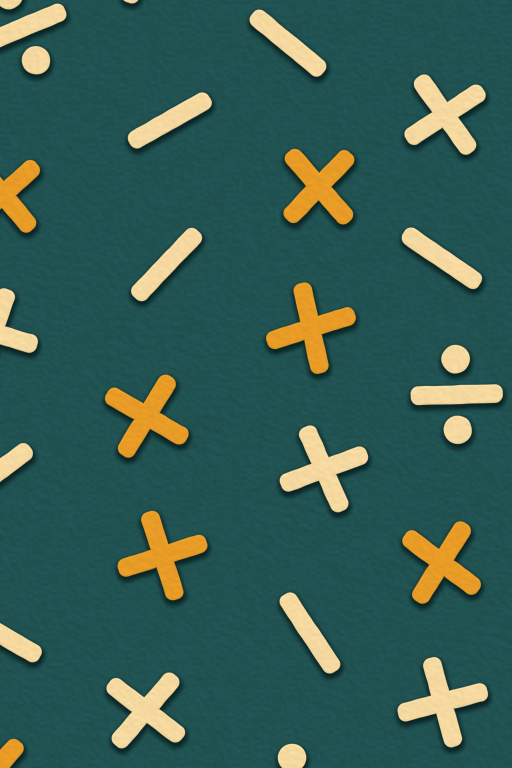
Give the GLSL for this pattern, as a Shadertoy shader.

```glsl
const vec3 BOARD  = vec3(0.127, 0.322, 0.322);
const vec3 SHADOW = vec3(0.025, 0.125, 0.125);
const vec3 CREAM  = vec3(0.960, 0.850, 0.625);
const vec3 ORANGE = vec3(0.910, 0.610, 0.150);

// All lengths are fractions of the canvas height
const float CELL        = 0.193;
const vec2  GRID_SHIFT  = vec2(0.085, 0.060);
const float JITTER      = 0.26;
const vec2  ARM         = vec2(0.060, 0.0122);
const float CORNER      = 0.0100;
const float DOT_RADIUS  = 0.0185;
const float DOT_OFFSET  = 0.0460;
const vec2  SHADOW_DROP = vec2(0.0008, -0.0042);
const float SHADOW_BLUR = 0.0085;
const float RIM_WIDTH   = 0.0035;
const float RIM_LIGHT   = 0.045;
const float EDGE_WOBBLE = 0.0008;
const float GRAIN_SCALE = 260.0;
const float GRAIN_DEPTH = 0.050;

float hash(vec2 p) {
    return fract(sin(dot(p, vec2(127.1, 311.7))) * 43758.5);
}

float noise(vec2 p) {
    vec2 i = floor(p), f = fract(p);
    f = f * f * (3.0 - 2.0 * f);
    float low  = mix(hash(i), hash(i + vec2(1, 0)), f.x);
    float high = mix(hash(i + vec2(0, 1)), hash(i + vec2(1, 1)), f.x);
    return mix(low, high, f.y);
}

vec2 rotate(vec2 p, float angle) {
    float c = cos(angle), s = sin(angle);
    return vec2(c * p.x + s * p.y, c * p.y - s * p.x);
}

float bar(vec2 p) {
    vec2 q = abs(p) - ARM + CORNER;
    return length(max(q, 0.0)) + min(max(q.x, q.y), 0.0) - CORNER;
}

float cross2(vec2 p, float skew) {
    return min(bar(p), bar(rotate(p, 1.5708 + skew)));
}

float divide(vec2 p) {
    float dots = length(vec2(p.x, abs(p.y) - DOT_OFFSET)) - DOT_RADIUS;
    return min(bar(p), dots);
}

// Signed distance to the sign owned by a cell; kinds run in a cycle of nine
float signDistance(vec2 p, vec2 id, float kind) {
    float turn = hash(id + 17.3);
    float tilt = hash(id + 41.9);
    if (kind < 5.0) return cross2(rotate(p, mix(0.12, 1.30, turn)), 0.24 * (tilt - 0.5));
    if (kind < 8.0) return bar(rotate(p, mix(0.5, 1.0, turn) * (tilt < 0.3 ? -1.0 : 1.0)));
    return divide(rotate(p, 0.5 * turn));
}

// Nearest sign on a jittered grid with staggered columns
float scatter(vec2 p, out vec3 paper) {
    vec2 home = floor(p / CELL);
    float nearest = 1.0;
    paper = CREAM;
    for (int y = -1; y <= 1; y++) {
        for (int x = -1; x <= 1; x++) {
            vec2 id = home + vec2(x, y);
            vec2 jitter = vec2(hash(id), hash(id + 7.7)) - 0.5;
            float stagger = 0.5 * mod(id.x, 2.0) - 0.25;
            vec2 center = (id + 0.5 + vec2(0.0, stagger) + JITTER * jitter) * CELL;
            float kind = mod(4.0 * id.x + 7.0 * id.y, 9.0);
            float d = signDistance(p - center, id, kind);
            if (d < nearest) {
                nearest = d;
                paper = kind < 2.5 ? ORANGE : CREAM;
            }
        }
    }
    return nearest;
}

void mainImage(out vec4 fragColor, in vec2 fragCoord) {
    float pixel = 1.0 / iResolution.y;
    vec2 uv = fragCoord * pixel;
    vec2 p = uv + GRID_SHIFT;

    // Hand-cut edges and the offset copy that casts the shadow
    vec3 paper, unused;
    float wobble = EDGE_WOBBLE * (noise(uv * 90.0) - 0.5);
    float d = scatter(p, paper) + wobble;
    float dropped = scatter(p - SHADOW_DROP, unused) + wobble;

    // Embossed paper fibre, lit from above
    vec2 fibre = uv * GRAIN_SCALE * vec2(0.8, 1.0);
    float grain = noise(fibre) - noise(fibre + vec2(0.4, 0.8));
    grain += 0.5 * (noise(uv * 110.0) - 0.5);

    // Board with soft shadow
    float shade = 1.0 - smoothstep(-0.003, SHADOW_BLUR, dropped);
    vec3 color = BOARD * (1.0 + 1.6 * GRAIN_DEPTH * grain);
    color = mix(color, SHADOW, 0.9 * shade);

    // Paper sign with a light upper rim and a dark lower rim
    float facing = (dropped - d) / length(SHADOW_DROP);
    float rim = smoothstep(-RIM_WIDTH, 0.0, d) * facing;
    paper *= 1.0 + RIM_LIGHT * rim + 0.7 * GRAIN_DEPTH * grain;
    color = mix(color, paper, smoothstep(0.75 * pixel, -0.75 * pixel, d));

    fragColor = vec4(color, 1.0);
}
```
